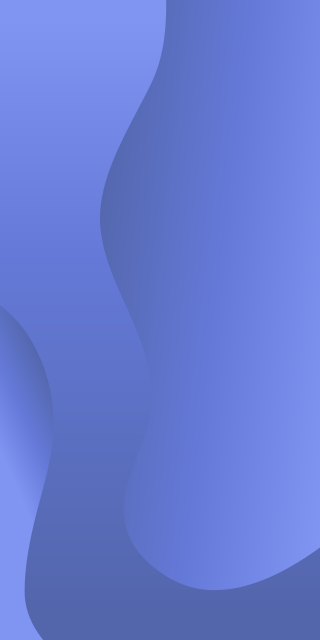
Give the GLSL for this background, as a Shadertoy shader.

```glsl
// Layered wavy panels in soft periwinkle blue gradients.

const vec3 LIGHT = vec3(0.502, 0.580, 0.949);
const vec3 MID   = vec3(0.392, 0.474, 0.843);
const vec3 DARK  = vec3(0.325, 0.400, 0.675);

// Gradient stops along each axis: dark, mid, light
const vec3 BACK_STOPS  = vec3(0.05, 0.59, 0.97);
const vec3 RIGHT_STOPS = vec3(0.365, 0.78, 1.20);
const vec3 LEFT_STOPS  = vec3(0.34, 0.463, 0.578);
const vec2 RIGHT_AXIS  = vec2(1.0, -0.24);
const vec2 LEFT_AXIS   = vec2(-0.91, -0.82);

// Curve knots: position along the axis, offset, slope
const int KNOTS = 7;
const vec3 RIGHT_EDGE[KNOTS] = vec3[KNOTS](
    vec3(0.108, 0.495, -2.70), vec3(0.206, 0.387, 0.0),
    vec3(0.375, 0.475,  0.00), vec3(0.525, 0.391, -0.92),
    vec3(0.659, 0.3125, 0.00), vec3(0.866, 0.469, 1.0),
    vec3(1.000, 0.5195, 0.00));
const vec3 LEFT_EDGE[KNOTS] = vec3[KNOTS](
    vec3(-0.042, 0.203, -1.60), vec3(0.000, 0.135, -1.6),
    vec3(0.0755, 0.077,  0.00), vec3(0.219, 0.125, 0.54),
    vec3(0.336, 0.167,  0.00), vec3(0.462, 0.104, -1.1),
    vec3(0.523, 0.000, -2.60));
const vec3 BOTTOM_START = vec3(0.495, 0.108, -0.37);
const vec3 BOTTOM_LOW   = vec3(0.669, 0.078, 0.0);
const vec3 BOTTOM_END   = vec3(1.000, 0.1445, 0.36);

// Cubic Hermite piece, continued by its tangents beyond both ends
float hermite(vec3 a, vec3 b, float x) {
    float span = b.x - a.x;
    float inside = clamp(x, a.x, b.x);
    float t = (inside - a.x) / span;
    float s = 1.0 - t;
    float curve = s * s * ((1.0 + 2.0 * t) * a.y + t * span * a.z)
                + t * t * ((1.0 + 2.0 * s) * b.y - s * span * b.z);
    return curve + (x - inside) * (x < a.x ? a.z : b.z);
}

float spline(vec3 knots[KNOTS], float x) {
    float value = hermite(knots[0], knots[1], x);
    for (int i = 1; i < KNOTS - 1; i++) {
        if (x > knots[i].x) value = hermite(knots[i], knots[i + 1], x);
    }
    return value;
}

// Smooth one-pixel coverage of the region where field > 0
float coverage(float field) {
    float width = length(vec2(dFdx(field), dFdy(field)));
    return clamp(0.5 + field / max(width, 1e-5), 0.0, 1.0);
}

vec3 ramp(vec3 stops, float x) {
    vec3 lower = mix(DARK, MID, clamp((x - stops.x) / (stops.y - stops.x), 0.0, 1.0));
    return mix(lower, LIGHT, clamp((x - stops.y) / (stops.z - stops.y), 0.0, 1.0));
}

void mainImage(out vec4 fragColor, in vec2 fragCoord) {
    vec2 uv = fragCoord / iResolution.xy;
    vec2 fromTop = uv - vec2(0.0, 1.0);

    // Backdrop
    vec3 color = ramp(BACK_STOPS, uv.y);

    // Large right panel, bounded by a wavy side and a curved base
    float side = uv.x - spline(RIGHT_EDGE, uv.y);
    float lowStart = hermite(BOTTOM_START, BOTTOM_LOW, uv.x);
    float lowEnd = hermite(BOTTOM_LOW, BOTTOM_END, uv.x);
    float base = uv.y - (uv.x < BOTTOM_LOW.x ? lowStart : lowEnd);
    float panel = min(coverage(side), coverage(base));
    color = mix(color, ramp(RIGHT_STOPS, dot(fromTop, RIGHT_AXIS)), panel);

    // Small left wave
    float wave = coverage(spline(LEFT_EDGE, uv.y) - uv.x);
    color = mix(color, ramp(LEFT_STOPS, dot(fromTop, LEFT_AXIS)), wave);

    fragColor = vec4(color, 1.0);
}
```
